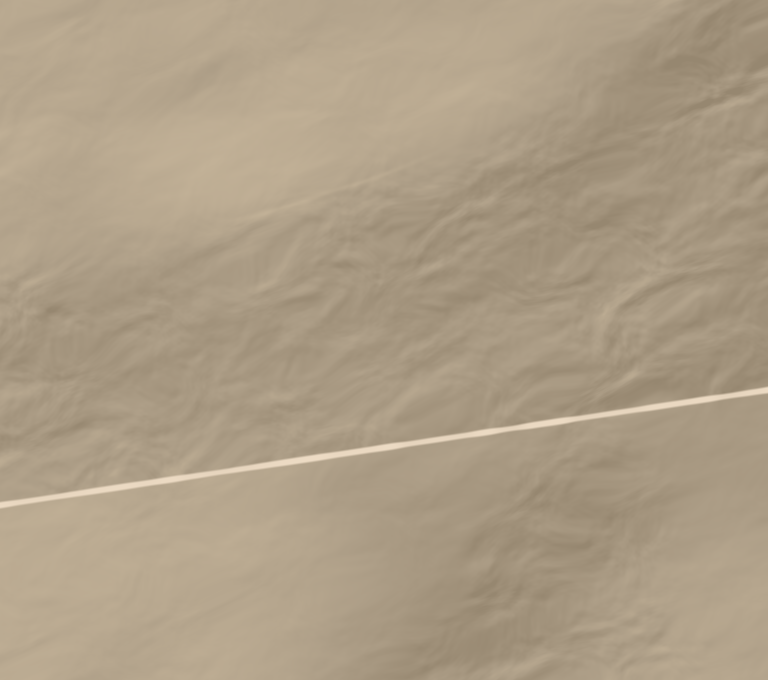
A WebGL 1 fragment shader for this texture:

```glsl
precision highp float;
// Sand-coloured stone crossed by one pale, slightly tilted joint.
// Broad gradients and cloudy noise set the tone; the slope of a stretched,
// warped noise gives the fine relief, weaker above a faint curved vein.

uniform vec2 u_resolution;

#define JOINT_HEIGHT 0.257
#define JOINT_SLOPE 0.150
#define JOINT_HALF_WIDTH 0.0042
#define GRAIN_ANGLE 0.42
#define GRAIN_SCALE vec2(17.0, 31.0)
#define RELIEF 0.20
#define CLOUDINESS 0.75
#define DARK_STONE vec3(0.615, 0.555, 0.465)
#define MID_STONE vec3(0.680, 0.620, 0.530)
#define LIGHT_STONE vec3(0.745, 0.680, 0.580)
#define JOINT_COLOUR vec3(0.930, 0.860, 0.770)

float hash(vec2 cell) {
  vec3 h = fract(vec3(cell.xyx) * 0.1031);
  h += dot(h, h.yzx + 33.33);
  return fract((h.x + h.y) * h.z);
}

float noise(vec2 p) {
  vec2 cell = floor(p);
  vec2 f = fract(p);
  f = f * f * f * (f * (f * 6.0 - 15.0) + 10.0);
  float low = mix(hash(cell), hash(cell + vec2(1.0, 0.0)), f.x);
  float high = mix(hash(cell + vec2(0.0, 1.0)), hash(cell + 1.0), f.x);
  return mix(low, high, f.y);
}

float fbm(vec2 p) {
  float sum = 0.0;
  float weight = 0.5;
  for (int octave = 0; octave < 4; octave++) {
    sum += weight * noise(p);
    p = mat2(1.6, 1.2, -1.2, 1.6) * p + 17.3;
    weight *= 0.5;
  }
  return sum / 0.9375;
}

vec2 alongGrain(vec2 p) {
  float c = cos(GRAIN_ANGLE);
  float s = sin(GRAIN_ANGLE);
  return vec2(c * p.x + s * p.y, c * p.y - s * p.x);
}

// Surface height of the fine, rippled grain.
float grainHeight(vec2 p) {
  vec2 q = alongGrain(p) * GRAIN_SCALE + 40.0;
  q += 1.2 * vec2(noise(q * 0.6), noise(q * 0.6 + 31.0));
  return fbm(q);
}

float spot(vec2 p, vec2 centre, vec2 radius) {
  vec2 d = alongGrain(p - centre) / radius;
  return exp(-dot(d, d));
}

void main() {
  vec2 p = gl_FragCoord.xy / u_resolution.y;
  float pixel = 1.0 / u_resolution.y;

  // Signed distances to the joint and to the vein above it.
  float joint = (p.y - JOINT_HEIGHT - JOINT_SLOPE * p.x)
              / sqrt(1.0 + JOINT_SLOPE * JOINT_SLOPE);
  float vein = p.y - (0.61 + 0.06 * p.x + 0.32 * p.x * p.x);
  vein += 0.012 * (noise(p * 9.0 + 5.0) - 0.5);
  float upperSlab = smoothstep(-pixel, pixel, joint);
  float smoothPart = smoothstep(-0.09, 0.07, vein);

  // Broad tone: 0 is dark, 0.5 is mid, 1 is light.
  float upperTone = mix(0.46 - 0.27 * p.x, 0.92 - 0.25 * p.x, smoothPart);
  float lowerTone = 0.74 - 0.22 * p.x
                  - 0.45 * spot(p, vec2(0.78, 0.20), vec2(0.22, 0.11))
                  - 0.35 * spot(p, vec2(0.62, 0.05), vec2(0.16, 0.08));
  float tone = mix(lowerTone, upperTone, upperSlab);
  float clouds = fbm(alongGrain(p) * vec2(3.0, 7.0) + 11.0) - 0.5;
  tone += CLOUDINESS * clouds;

  // Fine relief, lit from the upper left, with rough and worn patches.
  float patches = smoothstep(0.35, 0.65, fbm(p * 4.5 + 23.0));
  float upperRough = mix(1.0, 0.28 + 0.5 * smoothstep(0.8, 1.1, p.x), smoothPart);
  float lowerRough = 0.3 + 0.5 * smoothstep(0.3, 0.6, p.x) * patches;
  float roughness = mix(lowerRough, upperRough, upperSlab) * (0.7 + 0.3 * patches);
  vec2 toLight = vec2(-0.0025, 0.0045);
  float slope = grainHeight(p - toLight) - grainHeight(p + toLight);
  tone += RELIEF * 7.0 * roughness * slope;

  // Faint bright thread along the middle of the vein.
  float threadSpan = smoothstep(0.30, 0.42, p.x) * (1.0 - smoothstep(0.52, 0.70, p.x));
  tone += 0.28 * threadSpan * exp(-vein * vein / 0.00002);

  tone = clamp(tone, -0.2, 1.2);
  vec3 colour = tone < 0.5 ? mix(DARK_STONE, MID_STONE, tone * 2.0)
                           : mix(MID_STONE, LIGHT_STONE, tone * 2.0 - 1.0);

  // Joint with slightly uneven width and brightness, and soft edges.
  float wear = noise(vec2(p.x * 28.0, 3.0));
  float halfWidth = JOINT_HALF_WIDTH * (0.85 + 0.3 * wear);
  float edge = max(pixel, 0.0022);
  float line = 1.0 - smoothstep(halfWidth - edge, halfWidth + edge, abs(joint));
  colour = mix(colour, JOINT_COLOUR, line * (0.88 + 0.12 * wear));

  gl_FragColor = vec4(colour, 1.0);
}
```
